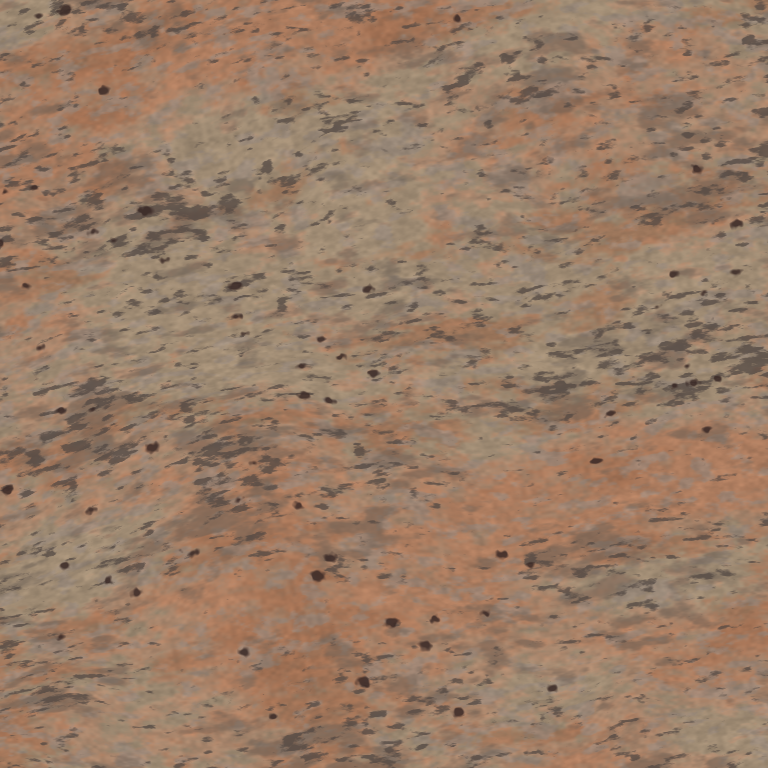
Give the GLSL for this texture, as a Shadertoy shader.

```glsl
float hash(vec2 p) {
    vec3 q = fract(vec3(p.xyx) * 0.1031);
    q += dot(q, q.yzx + 33.33);
    return fract((q.x + q.y) * q.z);
}

float noise(vec2 p) {
    vec2 cell = floor(p), f = fract(p);
    f = f * f * (3.0 - 2.0 * f);
    return mix(mix(hash(cell), hash(cell + vec2(1, 0)), f.x),
               mix(hash(cell + vec2(0, 1)), hash(cell + vec2(1, 1)), f.x), f.y);
}

float fbm(vec2 p) {
    float sum = 0.0, weight = 0.533;
    for (int i = 0; i < 4; i++) {
        sum += weight * noise(p);
        p = mat2(1.99, 0.15, -0.15, 1.99) * p + 17.3;
        weight *= 0.5;
    }
    return sum;
}

// Sparse rounded garnets, gathered where the cluster noise is high
float garnets(vec2 p, float scale) {
    vec2 q = p * scale, cell = floor(q);
    float cover = 0.0;
    for (int y = -1; y <= 1; y++)
    for (int x = -1; x <= 1; x++) {
        vec2 id = cell + vec2(x, y);
        vec2 center = id + 0.2 + 0.6 * vec2(hash(id + 3.1), hash(id + 8.7));
        float cluster = smoothstep(0.45, 0.75, noise(id * 0.16 + 5.0));
        float present = step(1.0 - 0.12 * cluster, hash(id + 41.0));
        float radius = mix(0.1, 0.24, hash(id + 19.0));
        float dist = length((q - center) * vec2(0.75, 1.1)) + 0.16 * (noise(q * 6.0) - 0.5);
        cover = max(cover, present * (1.0 - smoothstep(radius - 0.1, radius + 0.06, dist)));
    }
    return cover;
}

void mainImage(out vec4 fragColor, in vec2 fragCoord) {
    vec2 uv = fragCoord / iResolution.y;

    // Foliation rises to the right and flattens across the slab
    vec2 p = mat2(0.98, -0.2, 0.2, 0.98) * uv + 3.0;
    p.y += 0.06 * uv.x * uv.x + 0.05 * (noise(uv * 3.0) - 0.5) + 0.012 * (noise(uv * 11.0) - 0.5);

    float patches = fbm(p * vec2(3.5, 8.0));
    float streaks = fbm(p * vec2(24.0, 62.0) + 9.0);
    float mottle = fbm(p * vec2(55.0, 110.0) + 31.0);
    float grain = noise(p * vec2(150.0, 230.0) + 57.0);

    // Feldspar: beige drifts in a peach and orange ground
    float warmth = patches + 0.45 * (streaks - 0.5) + 0.35 * (mottle - 0.5);
    vec3 color = mix(vec3(0.635, 0.555, 0.460), vec3(0.665, 0.530, 0.430), smoothstep(0.34, 0.50, warmth));
    color = mix(color, vec3(0.675, 0.485, 0.370), smoothstep(0.48, 0.70, warmth));

    // Rust stains and pale gray quartz
    float rust = smoothstep(0.54, 0.74, fbm(p * vec2(7.0, 19.0) + 73.0) + 0.3 * (mottle - 0.5));
    color = mix(color, vec3(0.610, 0.415, 0.300), 0.6 * rust);
    float quartz = smoothstep(0.52, 0.72, fbm(p * vec2(38.0, 85.0) + 91.0));
    color = mix(color, vec3(0.585, 0.530, 0.490), 0.6 * quartz);
    color *= 1.0 + 0.20 * (mottle - 0.5) + 0.11 * (grain - 0.5) + 0.12 * (streaks - 0.5);

    // Mica: broad smoky veils, then thin dark flecks
    float cluster = fbm(p * vec2(5.0, 13.0) + 120.0);
    float veil = smoothstep(0.50, 0.76, streaks + 0.5 * (cluster - 0.5));
    color = mix(color, vec3(0.410, 0.365, 0.325), 0.55 * veil);
    float fleck = fbm(p * vec2(48.0, 135.0) + 150.0) + 0.45 * (cluster - 0.5);
    color = mix(color, vec3(0.320, 0.280, 0.260), 0.75 * smoothstep(0.61, 0.78, fleck));

    // Garnets
    color = mix(color, vec3(0.220, 0.155, 0.145), 0.85 * garnets(p, 34.0));

    fragColor = vec4(color, 1.0);
}
```
